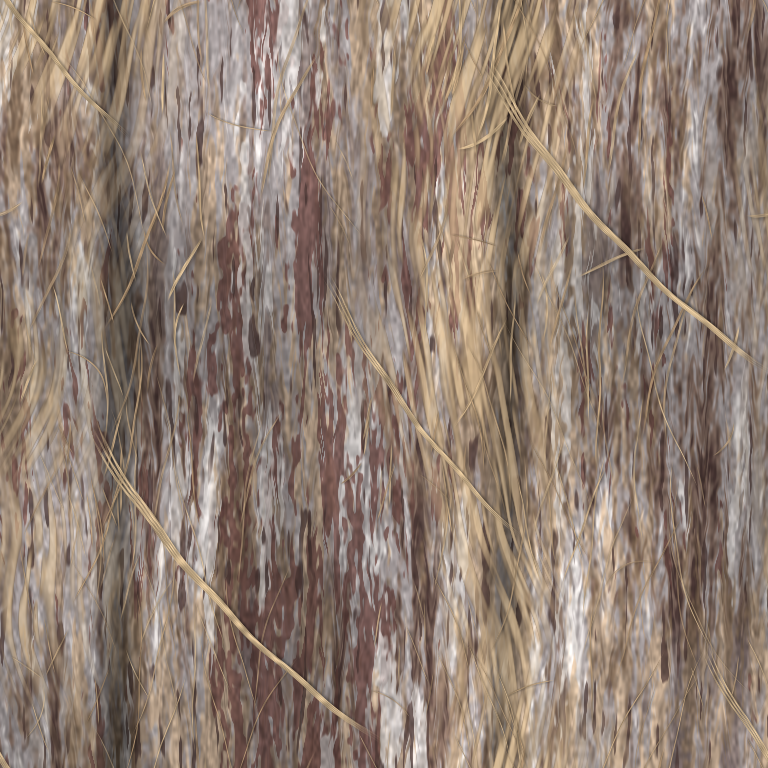
Write a WebGL 1 fragment shader that draws this texture.

```glsl
precision highp float;
// Weathered fibrous bark: short broken slivers of grey, tan and rust wood,
// built from stretched, staggered noise, with dark grooves and matted tufts.
// Thin curved fibres and a few long frayed diagonal cords lie on top.
uniform vec2 u_resolution;

const vec3 DARK = vec3(0.27, 0.20, 0.19);
const vec3 BROWN = vec3(0.46, 0.38, 0.34);
const vec3 GREY = vec3(0.59, 0.56, 0.56);
const vec3 PALE = vec3(0.82, 0.80, 0.79);
const vec3 RUST = vec3(0.41, 0.28, 0.26);
const vec3 TAN = vec3(0.68, 0.56, 0.43);
const vec3 STRAW = vec3(0.85, 0.74, 0.58);
const float TAU = 6.28318;

float hash(vec2 p) {
  return fract(sin(dot(p, vec2(12.9898, 78.233))) * 43758.5453);
}

float noise(vec2 p) {
  vec2 i = floor(p);
  vec2 f = fract(p);
  f = f * f * (3.0 - 2.0 * f);
  float low = mix(hash(i), hash(i + vec2(1.0, 0.0)), f.x);
  float high = mix(hash(i + vec2(0.0, 1.0)), hash(i + vec2(1.0, 1.0)), f.x);
  return mix(low, high, f.y);
}

// Four octaves of noise drawn out along y, staggered into pointed slivers.
float streaks(vec2 p, float seed) {
  p.y += 0.12 * noise(vec2(p.x * 80.0, seed));
  return 0.26 * noise(p * vec2(40.0, 4.0) + seed)
       + 0.28 * noise(p * vec2(95.0, 10.0) + seed * 1.7)
       + 0.26 * noise(p * vec2(190.0, 24.0) + seed * 2.3)
       + 0.20 * noise(p * vec2(256.0, 75.0) + seed * 3.1);
}

// Two vertical columns, half a canvas apart, where tufts gather.
float tuftColumn(float x) {
  return 0.5 + 0.5 * cos(2.0 * TAU * (x - 0.13));
}

vec3 barkColour(vec2 p) {
  p.x += 0.012 * (noise(p * vec2(7.0, 5.0)) - 0.5);
  p.x += 0.003 * (noise(p * vec2(60.0, 50.0)) - 0.5);
  float broad = noise(p * vec2(9.0, 2.5) + 4.0);
  float tone = streaks(p, 11.0) + 0.22 * (broad - 0.5);
  vec3 colour = mix(DARK, BROWN, smoothstep(0.18, 0.38, tone));
  colour = mix(colour, GREY, smoothstep(0.34, 0.52, tone));
  colour = mix(colour, PALE, smoothstep(0.53, 0.75, tone));

  // Smooth weathered skin, where the streaks nearly vanish.
  float skin = smoothstep(0.45, 0.75, noise(p * vec2(8.0, 3.0) + 91.0));
  colour = mix(colour, GREY * (0.86 + 0.3 * broad), 0.5 * skin);

  // Warm stains, then small rusty slivers where the grey skin is worn off.
  float warmth = streaks(p, 47.0) + 0.4 * (noise(p * vec2(6.0, 2.0) + 9.0) - 0.5);
  vec3 stain = TAN * mix(0.68, 1.15, smoothstep(0.3, 0.7, tone));
  colour = mix(colour, stain, 0.6 * smoothstep(0.47, 0.65, warmth));
  float wear = streaks(p, 71.0) + 0.25 * noise(p * vec2(30.0, 6.0) + 31.0);
  wear += 0.45 * (noise(p * vec2(6.0, 2.5) + 17.0) - 0.5);
  colour = mix(colour, RUST * (0.7 + 0.6 * tone), 0.8 * smoothstep(0.79, 0.85, wear));

  // Pale flakes, short cracks and fine speckle.
  float flake = noise(p * vec2(26.0, 3.2) + 83.0) + 0.9 * (streaks(p, 5.0) - 0.5);
  colour = mix(colour, PALE * (0.72 + 0.45 * tone), 0.75 * smoothstep(0.80, 0.88, flake));
  vec2 slit = p + vec2(0.0, 0.15 * noise(vec2(p.x * 60.0, 2.0)));
  float crack = noise(slit * vec2(190.0, 13.0) + 59.0);
  crack *= 0.75 + 0.35 * noise(p * vec2(30.0, 40.0) + 8.0);
  colour = mix(colour, DARK, 0.75 * smoothstep(0.74, 0.84, crack));
  return colour * (0.86 + 0.28 * noise(p * vec2(256.0, 120.0) + 13.0));
}

// Matted strands, leaning one way and showing through in clumps.
vec3 addMat(vec3 colour, vec2 p, float lean, float seed) {
  vec2 q = p;
  q.x += lean * p.y + 0.05 * (noise(p * vec2(4.0, 6.0) + seed) - 0.5);
  float strand = 0.45 * noise(q * vec2(100.0, 8.0) + seed)
               + 0.55 * noise(q * vec2(225.0, 16.0) + seed);
  float clump = 0.50 * tuftColumn(p.x) + 0.65 * noise(p * vec2(6.0, 4.0) + seed);
  float cover = smoothstep(0.50, 0.95, clump) * smoothstep(0.40, 0.54, strand);
  vec3 mat = mix(TAN * 0.55, STRAW * 0.97, smoothstep(0.36, 0.74, strand));
  return mix(colour, mat, 0.72 * cover);
}

// Lays one bent, tapering fibre with a soft shadow; angle is from vertical.
vec3 addFibre(vec3 colour, vec2 p, vec2 centre, float angle, float halfLength,
              float bend, float width, vec3 tint, float opacity, float pixel) {
  vec2 d = p - centre;
  d -= floor(d + 0.5);
  vec2 axis = vec2(sin(angle), cos(angle));
  float along = dot(d, axis);
  float across = dot(d, vec2(axis.y, -axis.x)) - bend * along * along;
  across += 0.0016 * sin(along * 45.0 + centre.x * 40.0);
  float u = along / halfLength;
  float inside = opacity * (1.0 - smoothstep(0.7, 1.0, abs(u)));
  float taper = width * sqrt(max(1.0 - u * u, 0.0));
  float shade = 1.0 - smoothstep(0.0, taper * 2.0 + 0.002, abs(across - width));
  colour *= 1.0 - 0.20 * shade * inside;
  float cover = 1.0 - smoothstep(taper - 0.6 * pixel, taper + 0.6 * pixel, abs(across));
  float grain = noise(vec2(across * 700.0, along * 90.0) + centre * 50.0);
  return mix(colour, tint * (0.74 + 0.44 * grain), cover * inside);
}

void main() {
  vec2 p = gl_FragCoord.xy / u_resolution.y;
  float pixel = 1.0 / u_resolution.y;
  vec3 colour = barkColour(p);

  // Deep grooves beside the tufts and broad uneven shade.
  float wobble = 0.035 * (noise(p * vec2(2.0, 5.0) + 3.0) - 0.5);
  float groove = abs(fract((p.x + wobble - 0.16) * 2.0 + 0.5) - 0.5);
  colour *= 1.0 - 0.5 * (1.0 - smoothstep(0.0, 0.08, groove));
  colour = addMat(colour, p, 0.16, 23.0);
  colour = addMat(colour, p, -0.22, 67.0);
  colour *= 0.80 + 0.46 * noise(p * vec2(5.0, 3.5) + 40.0);

  // Loose fibres, mostly upright and faint; every ninth is a short curl.
  for (int i = 0; i < 220; i++) {
    float id = float(i);
    float a = hash(vec2(id, 1.3));
    float b = hash(vec2(id, 2.7));
    float c = hash(vec2(id, 4.1));
    float e = hash(vec2(id, 5.9));
    float curl = 1.0 - step(0.5, mod(id, 9.0));
    vec2 centre = vec2(0.15 + 0.5 * mod(id, 2.0) + 0.27 * (a + b - 1.0), c);
    float angle = (e - 0.5) * mix(0.95, 2.8, curl);
    float halfLength = mix(0.03 + 0.12 * a * a, 0.02 + 0.03 * a, curl);
    float bend = (b - 0.5) * mix(2.6, 18.0, curl);
    vec3 tint = mix(TAN * 0.95, STRAW, fract(a * 7.0 + e));
    float width = 0.0007 + 0.0022 * c * e;
    float opacity = 0.45 + 0.5 * fract(b * 9.0 + c);
    colour = addFibre(colour, p, centre, angle, halfLength, bend, width, tint, opacity, pixel);
  }

  // Long sagging cords stepped down the diagonal, three frayed strands each.
  for (int i = 0; i < 12; i++) {
    float id = mod(float(i), 4.0);
    float strand = floor(float(i) / 4.0) - 1.0;
    float thick = 1.0 - mod(id, 2.0);
    vec2 centre = vec2(0.79, 0.70) - id * vec2(0.255, 0.24) + 0.0014 * strand;
    float angle = -0.74 + 0.10 * (1.0 - thick) + 0.008 * strand;
    colour = addFibre(colour, p, centre, angle, 0.22 + 0.07 * thick, 0.42 + 0.04 * strand,
                      0.0013 + 0.0010 * thick, STRAW * (0.97 + 0.05 * strand), 0.9, pixel);
  }
  gl_FragColor = vec4(colour, 1.0);
}
```
